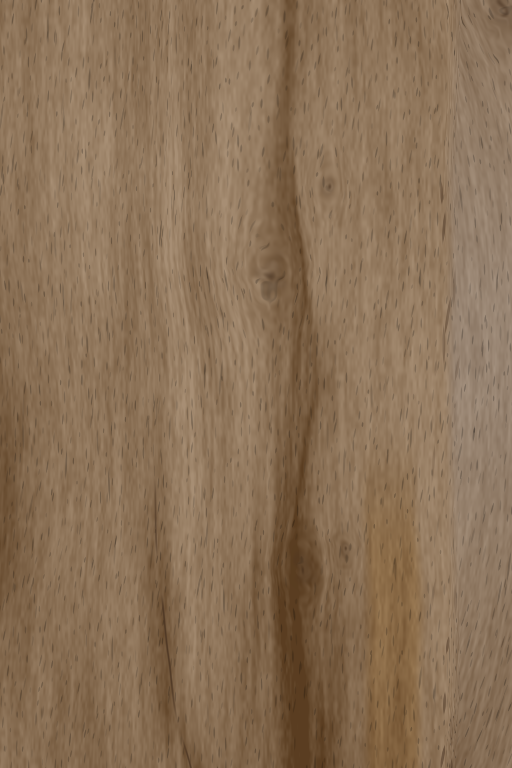
This texture is drawn by a Shadertoy shader. Its source:

```glsl
float hash(vec2 p) {
    vec3 q = fract(p.xyx * 0.1031);
    q += dot(q, q.yzx + 33.33);
    return fract((q.x + q.y) * q.z);
}

float noise(vec2 p) {
    vec2 i = floor(p), f = fract(p);
    f = f * f * (3.0 - 2.0 * f);
    return mix(mix(hash(i), hash(i + vec2(1, 0)), f.x),
               mix(hash(i + vec2(0, 1)), hash(i + vec2(1, 1)), f.x), f.y);
}

float fbm(vec2 p) {
    float sum = 0.0, amp = 0.5;
    for (int i = 0; i < 4; i++) {
        sum += amp * noise(p);
        p = p * 2.03 + 17.3;
        amp *= 0.5;
    }
    return sum;
}

float bell(float x) { return exp(-x * x); }

// Short slanted pores, one per jittered cell
float pores(vec2 p, vec2 cells, float width, float density, float blur) {
    float ink = 0.0;
    vec2 cell = floor(p * cells);
    for (int j = -1; j <= 1; j++)
    for (int i = -1; i <= 1; i++) {
        vec2 id = cell + vec2(i, j);
        float seed = hash(id + 71.0);
        if (seed > density) continue;
        vec2 d = p - (id + vec2(hash(id), hash(id + 37.0))) / cells;
        d.x -= d.y * (0.22 * hash(id + 11.0) - 0.04);
        float halfLength = (0.15 + 0.35 * hash(id + 53.0)) / cells.y;
        float taper = width * (1.0 - smoothstep(0.2, 1.0, abs(d.y) / halfLength));
        float mark = 1.0 - smoothstep(-blur, blur, abs(d.x) - taper);
        mark *= 1.0 - smoothstep(0.6, 1.0, abs(d.y) / halfLength);
        ink = max(ink, mark * (0.3 + 0.7 * hash(id + 5.0)));
    }
    return ink;
}

void mainImage(out vec4 fragColor, in vec2 fragCoord) {
    vec2 p = fragCoord / iResolution.y;
    float blur = max(0.6 / iResolution.y, 0.0008);
    float rightBoard = smoothstep(0.585, 0.603, p.x + 0.012 * noise(vec2(p.y * 9.0, 3.0)));

    // Grain flow, spread apart around the knots (x, y, radius)
    vec3 knots[5] = vec3[5](vec3(0.426, 0.757, 0.007), vec3(0.354, 0.645, 0.014),
        vec3(0.396, 0.26, 0.011), vec3(0.449, 0.284, 0.006), vec3(0.655, 0.99, 0.016));
    vec2 grain = p;
    grain.x += 0.03 * (noise(p * vec2(3.0, 2.5) + 4.0) - 0.5);
    grain.x += 0.006 * (noise(p * vec2(12.0, 9.0)) - 0.5);
    grain.x += 0.03 * bell((p.x - 0.28) / 0.08) * smoothstep(0.4, 0.75, p.y);
    grain.x += rightBoard * 0.3 * (p.y - 0.5) * (p.y - 0.5);
    float knotShade = 0.0, knotCore = 0.0;
    for (int i = 0; i < 5; i++) {
        vec2 d = (p - knots[i].xy) / knots[i].z;
        d += 1.1 * (vec2(noise(p * 70.0), noise(p * 60.0 + 9.0)) - 0.5);
        float r = length(d * vec2(1.0, 0.65));
        grain.x -= 0.7 * d.x * knots[i].z * exp(-0.12 * r * r);
        knotShade += bell(length(d * vec2(0.42, 0.17))) * (0.8 + 0.2 * cos(r * 5.0));
        knotCore += bell(r * 1.2) * (0.7 + 0.3 * cos(r * 6.0));
    }

    // Fibres and broad tonal bands
    float fibre = noise(grain * vec2(190.0, 11.0)) + noise(grain * vec2(300.0, 38.0)) - 1.0;
    float grit = noise(grain * vec2(420.0, 110.0)) - 0.5;
    float bands = fbm(grain * vec2(24.0, 1.3) + 8.0) - 0.47;
    float clouds = fbm(p * vec2(6.0, 4.0) + 20.0) - 0.47;
    float rings = sin(grain.x * 620.0 + 9.0 * noise(grain * vec2(25.0, 4.0)));
    float ringArea = bell((p.x - 0.27) / 0.1) * bell((p.y - 0.56) / 0.22) + 0.5 * rightBoard;
    float tone = 0.97 + 0.25 * fibre + 0.26 * grit + 0.75 * bands + 0.35 * clouds + 0.11 * rings * ringArea;

    // Streaky dark heartwood running the full height
    float heartX = 0.39 + 0.008 * sin(p.y * 13.0 + 1.0);
    float heartWidth = mix(0.056, 0.021, smoothstep(0.15, 0.7, p.y));
    float strands = fbm(grain * vec2(75.0, 3.5));
    float across = mix(p.x, grain.x, 0.35) - heartX + 0.03 * (noise(p * vec2(20.0, 6.0)) - 0.5);
    tone -= bell(across / heartWidth) * (0.05 + 1.25 * strands);
    tone -= 0.4 * bell((across - 0.012) / 0.005) * smoothstep(0.35, 0.65, noise(vec2(p.y * 7.0, 2.0)));

    // Side streak with a crack, and the dark left margin
    float bend = max(0.375 - p.y, 0.0);
    float side = p.x - 0.2 - 0.32 * bend * bend - 0.008 * (noise(vec2(p.y * 14.0, 6.0)) - 0.5);
    float sideFade = smoothstep(0.48, 0.25, p.y);
    tone -= sideFade * bell((side + 0.003) / 0.02) * (0.2 + 0.75 * strands);
    float crack = sideFade * (1.0 - smoothstep(0.0, 0.0014 + blur, abs(side)))
        * smoothstep(0.3, 0.6, noise(vec2(p.y * 20.0, 9.0)));
    tone -= 0.65 * bell(p.x / 0.035) * bell((p.y - 0.36) / 0.2);

    // Vignette and knots
    tone -= 0.3 * smoothstep(0.25, 0.0, p.x) * smoothstep(0.8, 0.0, p.y);
    tone -= 0.2 * smoothstep(0.35, 0.0, p.y) + 0.14 * smoothstep(0.8, 1.0, p.y);
    tone -= 0.35 * knotShade;

    vec3 color = mix(vec3(0.4, 0.29, 0.18), vec3(0.595, 0.495, 0.39), clamp(tone, -0.25, 1.3));

    // Ochre band and the cooler board on the right
    float ochreX = grain.x + 0.01 * noise(p * vec2(30.0, 5.0));
    float ochre = smoothstep(0.476, 0.494, ochreX) * smoothstep(0.556, 0.538, ochreX);
    color = mix(color, color * vec3(0.95, 0.89, 0.76), ochre * smoothstep(0.46, 0.25, p.y));
    float sheen = rightBoard * (0.35 + 0.65 * bell((p.y - 0.55) / 0.3));
    color = mix(color, color * 0.85 + vec3(0.085, 0.093, 0.11), sheen);

    // Pores, dark flecks and cracks
    float fine = pores(grain, vec2(110.0, 42.0), 0.0009, 0.7, blur);
    float coarse = pores(grain + 3.0, vec2(46.0, 20.0), 0.0012, 0.25, blur);
    float fleckLine = bell((p.x - 0.58) / 0.014) * smoothstep(0.85, 0.7, p.y);
    float flecks = pores(p + 5.0, vec2(70.0, 14.0), 0.0018, 0.65, blur) * fleckLine;
    color *= 1.0 - 0.24 * fine - 0.22 * coarse;
    color = mix(color, vec3(0.25, 0.17, 0.11), clamp(0.65 * flecks + 0.65 * crack + 0.55 * knotCore, 0.0, 0.85));

    fragColor = vec4(color, 1.0);
}
```
